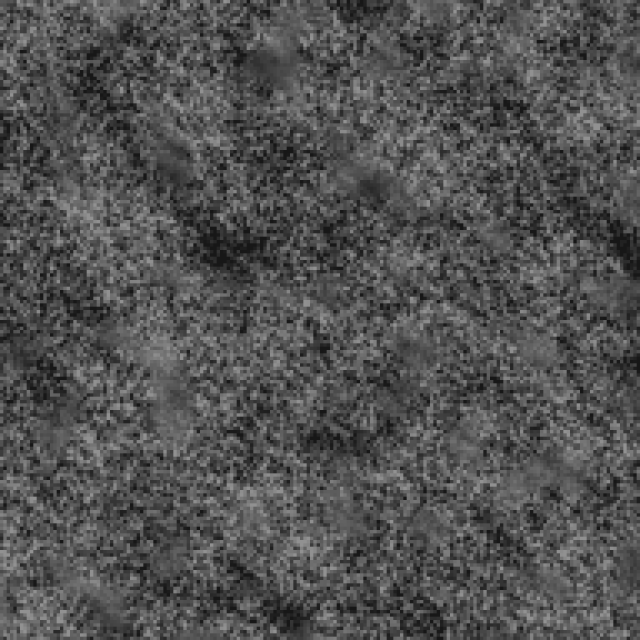
A Shadertoy shader for this texture:

```glsl
// Dark grey stone in small square grains, with soft calm patches and dim diagonal stains.

float hash(vec2 p) {
    vec3 q = fract(vec3(p.xyx) * 0.1031);
    q += dot(q, q.yzx + 33.33);
    return fract((q.x + q.y) * q.z);
}

// Dot product of a random unit gradient with the offset from its lattice corner.
float corner(vec2 cell, vec2 offset) {
    float angle = 6.2832 * hash(cell);
    return dot(vec2(cos(angle), sin(angle)), offset);
}

float gradientNoise(vec2 p) {
    vec2 i = floor(p), f = fract(p);
    vec2 u = f * f * f * (f * (f * 6.0 - 15.0) + 10.0);
    vec2 e = vec2(1.0, 0.0);
    return mix(mix(corner(i, f), corner(i + e, f - e), u.x),
               mix(corner(i + e.yx, f - e.yx), corner(i + 1.0, f - 1.0), u.x), u.y);
}

// Brightness of one square grain.
float grainShade(vec2 cell) {
    vec2 uv = cell / 192.0;
    vec2 tilted = mat2(0.8, 0.6, -0.6, 0.8) * cell;

    // Broad light and dark areas
    float clouds = 0.13 * gradientNoise(uv * 5.0 + 17.3)
                 + 0.12 * gradientNoise(uv * 13.0 + 41.7);

    // Streaks falling from upper left to lower right
    vec2 along = vec2(uv.x - uv.y, uv.x + uv.y) * 0.7071;
    float streaks = 0.13 * gradientNoise(along * vec2(18.0, 40.0) + 73.1);
    float stain = smoothstep(0.2, 0.5, gradientNoise(along * vec2(6.0, 9.0) + 8.4));

    // Fine grain, weaker inside the calm patches
    float calm = smoothstep(0.08, 0.4, gradientNoise(uv * 11.0 + 92.6));
    float grain = 0.32 * gradientNoise(tilted * 0.47 + 150.5)
                + 0.16 * gradientNoise(tilted * 0.21 + 230.2)
                + 0.21 * (hash(cell + 311.0) - 0.5);
    grain *= 1.0 - 0.65 * calm - 0.25 * stain;

    return clamp(0.325 + clouds + streaks + grain - 0.11 * stain, 0.09, 0.57);
}

void mainImage(out vec4 fragColor, in vec2 fragCoord) {
    vec2 p = fragCoord / iResolution.y * 192.0 - 0.5;
    vec2 cell = floor(p);

    // Blend neighbouring squares across one pixel at their shared edge
    float pixel = 192.0 / iResolution.y;
    vec2 edge = clamp((fract(p) - 0.5) / pixel + 0.5, 0.0, 1.0);
    vec2 e = vec2(1.0, 0.0);
    float shade = mix(mix(grainShade(cell), grainShade(cell + e), edge.x),
                      mix(grainShade(cell + e.yx), grainShade(cell + 1.0), edge.x), edge.y);

    fragColor = vec4(vec3(shade), 1.0);
}
```
